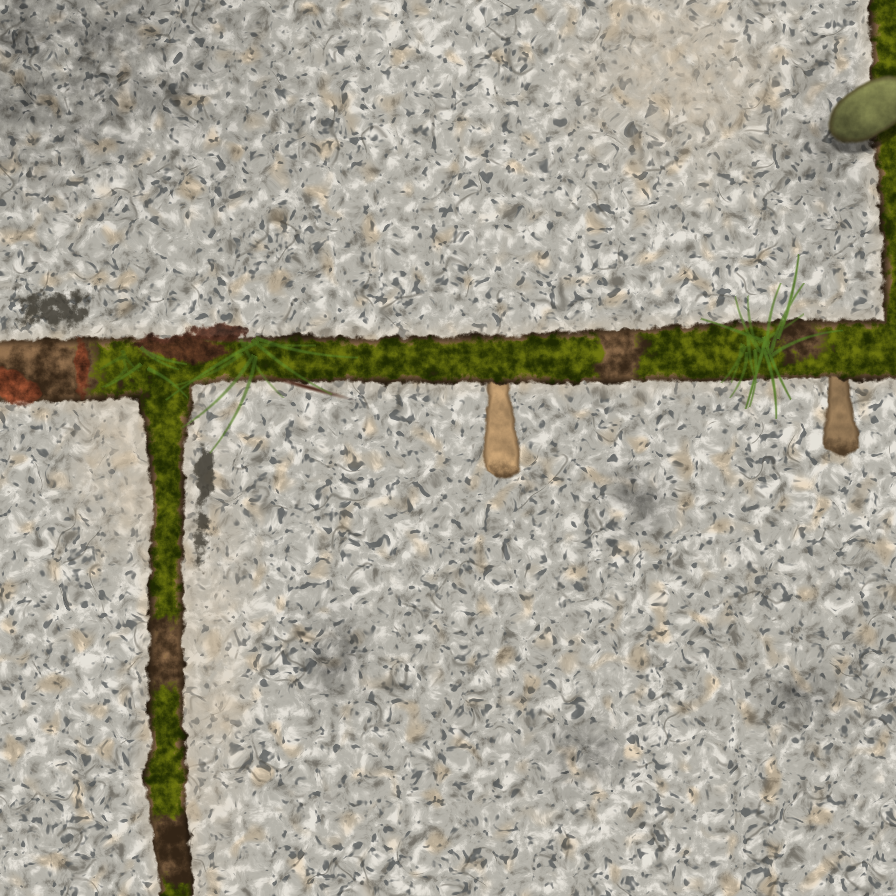
Write a three.js fragment shader that draws this texture.

```glsl
varying vec2 vUv;

const vec3 STONE_DARK = vec3(.46, .445, .41);
const vec3 STONE_MID = vec3(.71, .7, .665);
const vec3 STONE_LIGHT = vec3(.9, .885, .85);
const vec3 FLECK = vec3(.31, .325, .33);
const vec3 BEIGE = vec3(.82, .76, .67);
const vec3 GRIME = vec3(.25, .235, .2);
const vec3 SOIL_DARK = vec3(.2, .145, .09);
const vec3 SOIL_LIGHT = vec3(.58, .45, .32);
const vec3 MOSS_DARK = vec3(.12, .16, .01);
const vec3 MOSS_LIGHT = vec3(.43, .46, .07);
const vec3 SANDY = vec3(.76, .62, .45);
const vec3 WITHERED = vec3(.31, .18, .13);
const vec3 RUST = vec3(.48, .24, .15);
const vec3 GRASS = vec3(.36, .52, .17);
const vec3 LEAF = vec3(.48, .49, .3);
const float EDGE = .002;
const float ROUGHNESS = .009;

float ramp(float a, float b, float x) { return smoothstep(a, b, x); }

vec2 hash2(vec2 v) {
  vec3 q = fract(v.xyx * vec3(.1031, .103, .0973));
  q += dot(q, q.yzx + 33.33);
  return fract((q.xx + q.yz) * q.zy);
}

float corner(vec2 cell, vec2 f, vec2 o) {
  return dot(hash2(cell + o) * 2. - 1., f - o);
}

// Gradient noise, roughly -1 to 1
float noise(vec2 v) {
  vec2 i = floor(v), f = v - i, u = f * f * (3. - 2. * f), x = vec2(1, 0);
  return 1.5 * mix(mix(corner(i, f, x.yy), corner(i, f, x.xy), u.x),
                   mix(corner(i, f, x.yx), corner(i, f, x.xx), u.x), u.y);
}

float fbm(vec2 v) {
  float sum = 0., amp = .55;
  for (int i = 0; i < 4; i++) {
    sum += amp * noise(v);
    v = v * 2.03 + 17.3;
    amp *= .55;
  }
  return sum;
}

float fill(float d) { return ramp(EDGE, -EDGE, d); }
vec2 turn(vec2 v, float a) { return mat2(cos(a), -sin(a), sin(a), cos(a)) * v; }

// Soft round patch
float spot(vec2 p, float x, float y, float rx, float ry) {
  vec2 q = (p - vec2(x, y)) / vec2(rx, ry);
  return exp(-dot(q, q));
}

float oval(vec2 p, float x, float y, float rx, float ry, float a) {
  return (length(turn(p - vec2(x, y), a) / vec2(rx, ry)) - 1.) * min(rx, ry);
}

// Signed distance to the three joints between slabs
float joints(vec2 p) {
  float mid = .587 + .012 * ramp(.05, .3, p.x) + .011 * ramp(.5, .95, p.x);
  float halfH = .035 - .01 * ramp(.1, .3, p.x) + .008 * ramp(.4, .9, p.x);
  float halfV = .019 + .012 * ramp(.48, .57, p.y) + .007 * spot(p, p.x, .125, 1., .03);
  float left = max(abs(p.x - .196 + .01 * ramp(0., .1, p.y)) - halfV, p.y - .59);
  float right = max(mix(.986, .971, ramp(.72, .88, p.y)) - p.x, .6 - p.y);
  return min(abs(p.y - mid) - halfH, min(left, right));
}

// Groove below the horizontal joint, widening to a rounded end
float groove(vec2 p, float x, float bottom) {
  float t = clamp((.575 - p.y) / (.575 - bottom), 0., 1.), off = abs(p.x - x - .005 * t);
  return max(off - mix(.012, .02, ramp(.1, .8, t)), max(bottom + 20. * off * off - p.y, p.y - .585));
}

// Fan of bent, tapering blades
float tuft(vec2 p, vec2 root, float from, float to, float len) {
  float mask = 0.;
  for (int i = 0; i < 8; i++) {
    float k = float(i);
    vec2 h = hash2(vec2(k, floor(root.x * 97.)));
    vec2 q = turn(p - root - (h.yx - .5) * .03, mix(from, to, (k + h.x) / 8.));
    float t = q.x / (len * mix(.5, 1., h.y));
    float d = abs(q.y - (h.x - .5) * len * .6 * t * t) - .002 * (1. - .7 * t);
    mask = max(mask, ramp(.0016, -.001, d) * step(0., t) * step(t, 1.) * (.5 + .4 * h.y));
  }
  return mask;
}

// Crystals, pitted relief, dark flecks and hairline cracks
vec3 granite(vec2 p) {
  vec2 q = p + .007 * vec2(noise(p * 45.), noise(p * 45. + 51.));
  float relief = noise(q * 55.) - noise(q * 55. + vec2(-.22, .26));
  float grit = fbm(q * 85.), clump = noise(p * 17.);
  float v = 1.05 * grit + .35 * noise(q * 36.) + .55 * relief + .3 * fbm(p * 5.) + .07;
  vec3 col = mix(STONE_DARK, STONE_MID, ramp(-.75, 0., v));
  col = mix(col, STONE_LIGHT, ramp(0., .6, v));
  float fleck = noise(q * 100. + 23.) + .6 * noise(q * 210.) + .35 * clump;
  col = mix(col, FLECK, .75 * ramp(.25, .65, fleck));
  float crack = ramp(.07, 0., abs(noise(q * 27. + 9.))) * ramp(0., .4, grit + clump);
  col = mix(col, GRIME, .4 * crack);
  return col * mix(vec3(1), vec3(1.02, .96, .88), ramp(.1, .7, noise(q * 40. + 3.)));
}

void main() {
  vec2 p = vUv;
  float broad = fbm(p * 22.), fine = fbm(p * 80. + 9.), rough = broad + .7 * fine;
  float d = joints(p) + ROUGHNESS * rough;

  // Slabs with worn areas, stains and dark crust
  float worn = spot(p, .76, .92, .1, .09) + spot(p, .13, .48, .045, .09) + .8 * spot(p, .24, .27, .035, .2);
  vec3 col = mix(granite(p), BEIGE + .1 * fine, .65 * clamp(worn * (.8 + rough), 0., 1.));
  float stain = spot(p, .06, .93, .2, .13) + spot(p, .37, .27, .035, .045) + spot(p, .71, .44, .035, .035)
    + spot(p, .65, .16, .045, .035) + spot(p, .9, .22, .04, .03) + .6 * spot(p, .92, .85, .04, .09);
  col *= 1. - clamp(stain * (.24 + .4 * rough), 0., .6);
  float crust = spot(p, .075, .655, .09, .03) + spot(p, .226, .44, .015, .1);
  col = mix(col, GRIME, .85 * ramp(.45, .75, crust + .8 * rough - .1) * min(1., crust * 2.));
  col = mix(col, BEIGE, .35 * ramp(.022, 0., d));

  // Sandy grooves with dark bottoms
  float g1 = groove(p, .556, .466), g2 = groove(p, .935, .492);
  float g = min(g1, g2) + .005 * rough, first = step(g1, g2);
  float rise = p.y - mix(.494, .468, first) + .015 * rough;
  vec3 sand = SANDY * mix(.75, 1., first) * (.97 + .3 * rough);
  sand = mix(sand, SOIL_DARK, max(.7 * ramp(.02, 0., rise), .5 * ramp(-.006, 0., g)));
  col = mix(col, sand, fill(g));

  // Soil and moss in the joints
  vec3 soil = mix(SOIL_DARK, SOIL_LIGHT, ramp(-.5, .6, rough));
  vec3 moss = mix(MOSS_DARK, MOSS_LIGHT, ramp(-.7, .8, 1.3 * fine + .6 * broad));
  float bare = spot(p, .03, .59, .09, .06) + spot(p, .69, .61, .025, .05) + .8 * spot(p, .19, .27, .04, .045)
    + spot(p, .19, .055, .05, .035) + .6 * spot(p, .9, .62, .04, .03);
  float cover = ramp(-.1, .15, .42 - bare + .6 * rough) * ramp(-.002, -.008, d + .006 * fine);
  col = mix(col, mix(soil, moss, cover) * (1. - .35 * ramp(-.007, 0., d)), fill(d));

  // Withered leaves and twig
  float curl = min(oval(p, .195, .612, .052, .014, -.1), oval(p, .245, .629, .03, .009, 0.)) + .01 * rough;
  float rust = min(oval(p, .012, .568, .03, .016, -.5), oval(p, .091, .59, .008, .028, .1)) + .01 * rough;
  col = mix(col, WITHERED * (1. + fine), .9 * fill(curl));
  col = mix(col, RUST * (1. + fine), .8 * fill(rust));
  col = mix(col, WITHERED, fill(oval(p, .343, .568, .033, .002, -.27)));

  // Grass and the broad leaf
  float right = max(tuft(p, vec2(.855, .615), .3, 2.9, .1), tuft(p, vec2(.84, .62), -2., -1.1, .08));
  float left = max(tuft(p, vec2(.275, .615), -2.9, .1, .125), tuft(p, vec2(.15, .6), -2.9, -.1, .055));
  col = mix(col, GRASS * (.9 + .3 * fine), max(right, .8 * left));
  float leaf = oval(p, .972, .878, .052, .029, .55) + .004 * broad;
  col *= 1. - .5 * fill(oval(p, .972, .866, .052, .03, .55));
  vec3 blade = LEAF * (.9 + .3 * rough + 7. * (p.y - .878));
  col = mix(col, mix(blade, SOIL_DARK, .5 * ramp(-.006, 0., leaf)), fill(leaf));

  gl_FragColor = vec4(clamp(col, 0., 1.), 1.);
}
```
